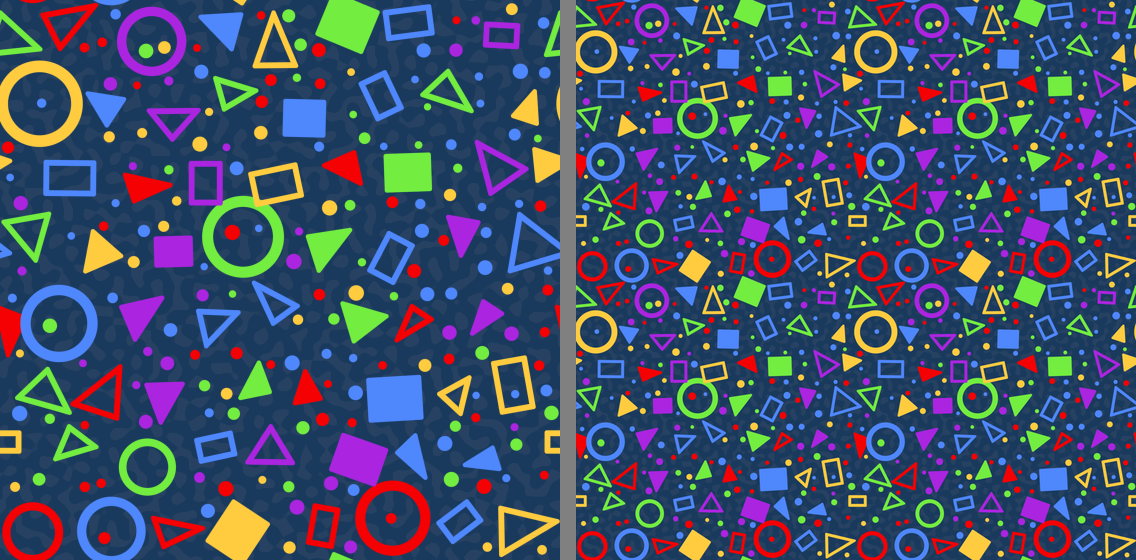
Left: one tile. Right: repeated 2 by 2.
This pattern is drawn by a Shadertoy shader. Its source:

```glsl
#define SHAPE_GRID 8.0     // shapes per side (even, rows are staggered)
#define DOT_GRID 18.0      // dots per side
#define STROKE 0.0105      // outline width
#define ROUNDING 0.004     // corner radius
#define DOT_GAP 0.007      // free space between dots and shapes
#define DOT_MIN 0.0065
#define DOT_MAX 0.0140
#define BLOTCH_WAVES 14
#define NAVY vec3(0.098, 0.228, 0.363)
#define NAVY_LIGHT vec3(0.150, 0.256, 0.380)

const float TAU = 6.2831853;

vec3 hash(vec2 p) {
    vec3 q = fract(p.xyx * vec3(0.1031, 0.1030, 0.0973));
    q += dot(q, q.yzx + 33.33);
    return fract((q.xxy + q.yzz) * q.zyx);
}

// Cubing modulo 71 permutes 0..70: evenly spread but unordered values.
int shuffle(int n) { return n * n % 71 * n % 71; }

vec3 palette(float t) {
    if (t < 0.27) return vec3(0.31, 0.53, 0.99);  // blue
    if (t < 0.46) return vec3(0.96, 0.00, 0.01);  // red
    if (t < 0.65) return vec3(0.45, 0.93, 0.25);  // green
    if (t < 0.84) return vec3(0.67, 0.14, 0.88);  // purple
    return vec3(1.00, 0.80, 0.25);                // yellow
}

float box(vec2 p, vec2 halfSize) {
    vec2 d = abs(p) - halfSize;
    return length(max(d, 0.0)) + min(max(d.x, d.y), 0.0);
}

vec2 corner(int k, float radius, float turn, vec3 rnd) {
    k %= 3;
    float angle = turn + TAU / 3.0 * float(k) + 0.7 * (rnd[k] - 0.5);
    return radius * (0.85 + 0.35 * rnd[(k + 1) % 3]) * vec2(cos(angle), sin(angle));
}

float triangle(vec2 p, float radius, float turn, vec3 rnd) {
    float dist = 1e3, side = -1e3;
    for (int k = 0; k < 3; k++) {
        vec2 a = corner(k, radius, turn, rnd);
        vec2 e = corner(k + 1, radius, turn, rnd) - a, q = p - a;
        dist = min(dist, length(q - e * clamp(dot(q, e) / dot(e, e), 0.0, 1.0)));
        side = max(side, q.x * e.y - q.y * e.x);
    }
    return side > 0.0 ? dist : -dist;
}

float hollow(float d) { return max(d, -d - STROKE); }

// Distance to one shape around its centre; kind selects its family.
float shape(vec2 p, float kind, vec3 size, vec3 rnd) {
    if (kind < 0.14) {
        float radius = mix(0.050, 0.078, size.x), width = 0.27 * radius;
        return abs(length(p) - radius + 0.5 * width) - 0.5 * width;
    }
    if (kind < 0.69) {
        bool outlined = kind < 0.41;
        float radius = outlined ? mix(0.037, 0.056, size.x) : mix(0.032, 0.044, size.x);
        float d = triangle(p, radius, TAU * size.y, rnd) - ROUNDING;
        return outlined ? hollow(d) : d;
    }
    bool outlined = kind < 0.85;
    float s = rnd.x - 0.5, angle = 6.0 * s * s * s;
    p = mat2(cos(angle), -sin(angle), sin(angle), cos(angle)) * p;
    if (rnd.y > 0.7) p = p.yx;
    float halfWidth = outlined ? mix(0.031, 0.049, size.x) : mix(0.021, 0.050, size.x);
    float aspect = outlined ? mix(0.62, 0.78, size.y) : mix(0.76, 0.95, size.y);
    float d = box(p, halfWidth * vec2(1.0, aspect) - ROUNDING) - ROUNDING;
    return outlined ? hollow(d) : d;
}

// Paints the shapes over color and returns the distance to the nearest one.
float paintShapes(vec2 p, float px, inout vec3 color) {
    float nearest = 1e3;
    vec2 home = floor(p * SHAPE_GRID);
    for (int k = 0; k < 9; k++) {
        vec2 cell = home + vec2(k % 3 - 1, k / 3 - 1);
        vec2 id = mod(cell, SHAPE_GRID);
        vec3 place = hash(id + 3.7), size = hash(id + 41.3), rnd = hash(id + 87.9);
        vec2 centre = cell + 0.5 + 0.4 * (place.xy - 0.5);
        centre.x += 0.5 * mod(id.y, 2.0);
        int mixed = shuffle(int(id.x + SHAPE_GRID * id.y) + 1);
        float hue = float(shuffle(mixed + 20)) / 71.0;
        float d = shape(p - centre / SHAPE_GRID, float(mixed) / 71.0, size, rnd);
        color = mix(color, palette(hue), smoothstep(px, -px, d));
        nearest = min(nearest, d);
    }
    return nearest;
}

// Dots shrink or vanish where a shape leaves them no room.
void paintDots(vec2 p, float px, inout vec3 color) {
    vec2 home = floor(p * DOT_GRID);
    for (int k = 0; k < 9; k++) {
        vec2 cell = home + vec2(k % 3 - 1, k / 3 - 1);
        vec2 id = mod(cell, DOT_GRID);
        vec3 place = hash(id + 151.1), look = hash(id + 211.5);
        vec2 centre = (cell + 0.5 + 0.5 * (place.xy - 0.5)) / DOT_GRID;
        float radius = mix(DOT_MIN, DOT_MAX, look.x), d = length(p - centre);
        if (d > radius + px) continue;
        vec3 unused = vec3(0.0);
        radius = min(radius, paintShapes(fract(centre), px, unused) - DOT_GAP);
        if (radius < DOT_MIN) continue;
        color = mix(color, palette(look.y), smoothstep(px, -px, d - radius));
    }
}

// Sum of plane waves with whole wave numbers, cut into soft blotches.
float blotches(vec2 p) {
    float sum = 0.0;
    for (int k = 0; k < BLOTCH_WAVES; k++) {
        vec3 rnd = hash(vec2(k, 17.0));
        float angle = 0.5 * TAU * (float(k) + rnd.x) / float(BLOTCH_WAVES);
        vec2 wave = round(mix(20.0, 36.0, rnd.y) * vec2(cos(angle), sin(angle)));
        sum += sin(TAU * (dot(wave, p) + rnd.z));
    }
    return smoothstep(0.6, 1.4, sum);
}

void mainImage(out vec4 fragColor, in vec2 fragCoord) {
    vec2 p = fragCoord / iResolution.xy;
    float px = 0.75 / iResolution.y;
    vec3 color = mix(NAVY, NAVY_LIGHT, blotches(p));
    paintShapes(p, px, color);
    paintDots(p, px, color);
    fragColor = vec4(color, 1.0);
}
```
